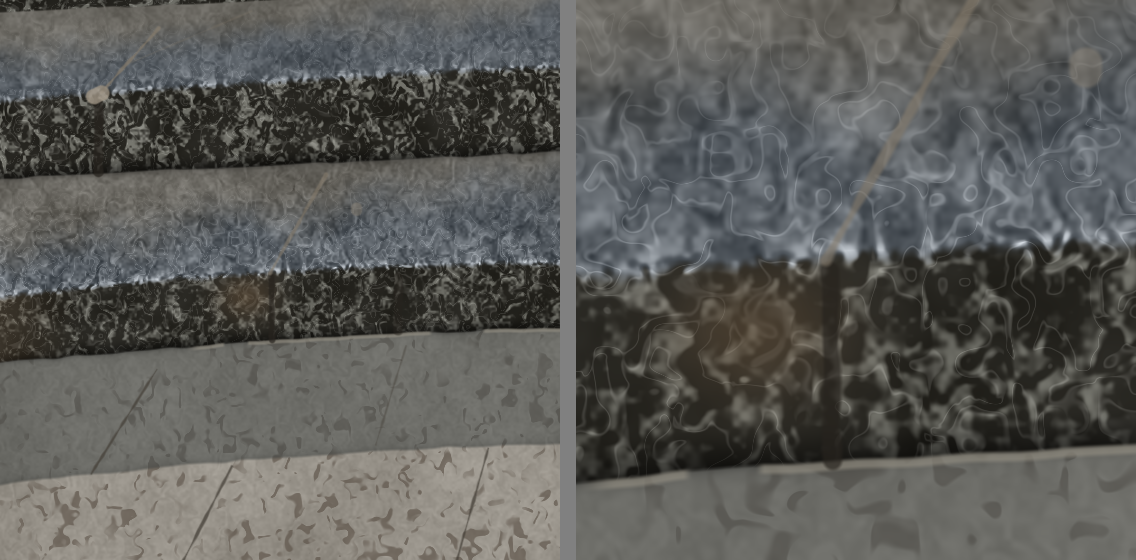
Left, the full canvas; right, a detail of the centre.
A Shadertoy shader for this texture:

```glsl
float hash(vec2 p) {
    p = fract(p * vec2(0.1031, 0.1137));
    p += dot(p, p.yx + 33.33);
    return fract((p.x + p.y) * p.x * 7.31 + p.y * 13.7);
}

float noise(vec2 p) {
    vec2 i = floor(p), f = fract(p);
    f = f * f * (3.0 - 2.0 * f);
    return mix(mix(hash(i), hash(i + vec2(1, 0)), f.x),
               mix(hash(i + vec2(0, 1)), hash(i + vec2(1, 1)), f.x), f.y);
}

float fbm(vec2 p) {
    float sum = 0.0, amp = 0.53;
    for (int i = 0; i < 4; i++) {
        sum += amp * noise(p);
        p = mat2(1.6, 1.2, -1.2, 1.6) * p + 17.3;
        amp *= 0.5;
    }
    return sum;
}

// Height of a gently bowed, slightly chipped step edge
float edge(float x, float left, float right, float bow) {
    return mix(left, right, x) + bow * 4.0 * x * (1.0 - x)
         + 0.004 * (noise(vec2(x * 30.0, left * 91.0)) - 0.5);
}

// Coverage above a height
float above(float d, float soft) {
    return smoothstep(-soft, soft, d);
}

// Coverage of a worn line from a to b
float stroke(vec2 p, vec2 a, vec2 b, float width) {
    vec2 d = b - a;
    float t = clamp(dot(p - a, d) / dot(d, d), 0.0, 1.0);
    float dist = length(p - a - d * t) + 0.003 * (noise(p * 65.0) - 0.5);
    float soft = 0.0013 + 0.5 / iResolution.y;
    return 1.0 - smoothstep(width - soft, width + soft, dist);
}

// Horizontal surface: warm at the back, blue and coarse at the nose
vec3 tread(vec2 p, float depth, float grain, float worms) {
    float blue = smoothstep(0.1, 0.75, depth + 0.3 * (p.x - 0.5) + 0.5 * (fbm(p * 9.0) - 0.5));
    vec3 c = mix(vec3(0.405, 0.395, 0.37), vec3(0.34, 0.365, 0.39), blue);
    c += 0.15 * (fbm(p * vec2(12, 18)) - 0.5);
    c += (0.14 + 0.22 * depth) * (grain - 0.5);
    c += 0.13 * depth * worms;
    return c;
}

// Rough vertical face with pale chips on dark stone
vec3 riser(vec2 p, float height, float grain, float worms) {
    float chips = smoothstep(0.43, 0.82, grain + 0.18 * (fbm(p * 14.0) - 0.5));
    vec3 c = mix(vec3(0.165, 0.16, 0.14), vec3(0.47, 0.47, 0.44), chips);
    c += 0.10 * worms - 0.02;
    c += 0.10 * (fbm(p * 20.0) - 0.5);
    return c * mix(0.62, 1.0, smoothstep(0.0, 0.22, height));
}

void mainImage(out vec4 fragColor, in vec2 fragCoord) {
    vec2 p = fragCoord / iResolution.xy;
    float x = p.x, y = p.y, soft = 0.0015 + 0.5 / iResolution.y;

    // Step boundaries from top to bottom
    float topFoot = edge(x, 0.977, 1.021, 0.002);
    float nose1 = edge(x, 0.818, 0.880, 0.005);
    float foot1 = edge(x, 0.681, 0.729, 0.001);
    float nose2 = edge(x, 0.469, 0.529, 0.014);
    float foot2 = edge(x, 0.352, 0.414, 0.009);
    float sun = edge(x, 0.134, 0.208, 0.012);

    // Grain shared by the stones
    vec2 warp = vec2(noise(p * 60.0), noise(p * 60.0 + 40.0));
    float grain = 0.65 * noise(p * vec2(125, 95) + 2.5 * warp) + 0.35 * noise(p * 210.0);
    float worms = smoothstep(0.8, 1.0, 1.0 - abs(2.0 * noise(p * vec2(85, 70) + 3.0 * warp) - 1.0));
    float stain = fbm(p * 7.0 + 5.0);

    // Sunlit paving, then shaded paving
    float pits = smoothstep(0.66, 0.84, noise(p * vec2(85, 65) + 2.0 * warp))
               * smoothstep(0.35, 0.6, fbm(p * 11.0) + 0.15 * x);
    vec3 sunlit = vec3(0.59, 0.57, 0.535) + 0.13 * (stain - 0.5) + 0.09 * (grain - 0.5);
    sunlit = mix(sunlit, vec3(0.36, 0.32, 0.28), 0.65 * pits);
    vec3 shaded = vec3(0.425, 0.425, 0.405) + 0.08 * (stain - 0.5) + 0.06 * (grain - 0.5);
    shaded = mix(shaded, vec3(0.29, 0.28, 0.26), 0.5 * pits);
    shaded *= 1.0 - 0.14 * exp(-abs(y - sun) * 130.0);
    vec3 c = mix(sunlit, shaded, above(y - sun, soft * 1.5));

    // Slanted paving joints
    float joints = max(stroke(p, vec2(0.280, 0.340), vec2(0.163, 0.154), 0.0017),
                       0.6 * stroke(p, vec2(0.725, 0.382), vec2(0.671, 0.206), 0.0015));
    joints = max(joints, stroke(p, vec2(0.414, 0.167), vec2(0.328, 0.0), 0.002));
    joints = max(joints, stroke(p, vec2(0.872, 0.199), vec2(0.816, 0.0), 0.002));
    c = mix(c, vec3(0.27, 0.25, 0.22), 0.75 * joints);

    // Lower step
    float h2 = (y - foot2) / (nose2 - foot2);
    vec3 face2 = riser(p, h2, mix(grain, 0.46, 0.25), worms);
    float rust = exp(-dot((p - vec2(0.44, 0.47)) * vec2(20, 26), (p - vec2(0.44, 0.47)) * vec2(20, 26)))
               + 0.5 * smoothstep(0.16, 0.0, x);
    face2 = mix(face2, vec3(0.40, 0.32, 0.23), 0.5 * rust);
    c = mix(c, face2, above(y - foot2, soft));
    float depth2 = clamp((foot1 - y) / (foot1 - nose2), 0.0, 1.0);
    c = mix(c, tread(p, depth2, grain, worms), above(y - nose2 + 0.012 * (grain - 0.5), soft * 2.5));

    // Upper step
    float h1 = (y - foot1) / (nose1 - foot1);
    c = mix(c, riser(p, h1, grain, worms), above(y - foot1, soft));
    float depth1 = clamp((topFoot - y) / (topFoot - nose1), 0.0, 1.0);
    c = mix(c, tread(p, depth1, mix(grain, 0.5, 0.3), 0.6 * worms),
            above(y - nose1 + 0.012 * (grain - 0.5), soft * 2.5));
    c = mix(c, riser(p, 0.15, grain, worms), above(y - topFoot, soft));

    // Worn pale noses and dark contact lines
    float rim = exp(-abs(y - nose1 - 0.004) * 150.0) + exp(-abs(y - nose2 - 0.004) * 150.0);
    c += 0.26 * rim * smoothstep(0.4, 0.8, grain);
    float contact = exp(-abs(y - foot1) * 220.0) + exp(-abs(y - foot2) * 260.0);
    c *= 1.0 - 0.3 * contact;

    // Broken mortar under the lower step
    float mortar = (1.0 - smoothstep(0.001, 0.001 + 2.0 * soft, abs(y - foot2 + 0.002)))
                 * smoothstep(0.33, 0.36, x) * smoothstep(0.46, 0.6, noise(vec2(x * 19.0, 3.0)) + 0.1);
    c = mix(c, vec3(0.60, 0.58, 0.53), 0.6 * mortar);

    // Dark riser joints and pale tread joints
    float cracks = max(stroke(p, vec2(0.176, 0.815), vec2(0.176, 0.692), 0.008),
                       stroke(p, vec2(0.484, 0.505), vec2(0.486, 0.392), 0.005));
    cracks = max(cracks, 0.7 * stroke(p, vec2(0.712, 0.505), vec2(0.710, 0.408), 0.008));
    c = mix(c, vec3(0.15, 0.135, 0.115), 0.7 * cracks);
    float grout = max(stroke(p, vec2(0.284, 0.950), vec2(0.182, 0.836), 0.0025),
                      0.35 * stroke(p, vec2(0.449, 0.980), vec2(0.221, 0.883), 0.0012));
    grout = max(grout, 0.8 * stroke(p, vec2(0.582, 0.688), vec2(0.482, 0.512), 0.003));
    c = mix(c, vec3(0.52, 0.48, 0.42), 0.75 * grout);
    float lump = max(stroke(p, vec2(0.169, 0.828), vec2(0.181, 0.834), 0.014),
                     0.5 * stroke(p, vec2(0.636, 0.624), vec2(0.636, 0.629), 0.010));
    c = mix(c, vec3(0.60, 0.56, 0.50) + 0.1 * (grain - 0.5), 0.85 * lump);

    fragColor = vec4(clamp(c, 0.0, 1.0), 1.0);
}
```
